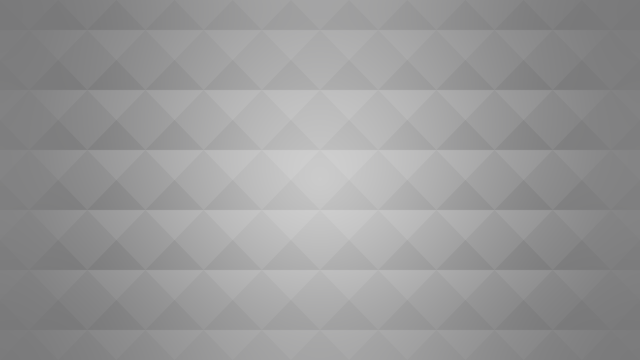
A WebGL 1 fragment shader for this background:

```glsl
precision highp float;
// Grey wall of shallow square pyramids under a soft central light.
// Each cell is cut by its diagonals into a light top, a dark base and two
// plain sides; the light flattens at the borders so the whole tile repeats.

uniform vec2 u_resolution;

const vec2 CELLS = vec2(11.0, 6.0);       // whole repeats across and down
const vec3 LIGHT_GREY = vec3(0.795, 0.795, 0.795);
const vec3 DARK_GREY = vec3(0.473, 0.473, 0.477);
const float GLOW_RADIUS = 0.475;          // in canvas widths
const float GLOW_SOFTNESS = 0.5;          // 0 linear, 1 s-curve
const float TOP_LIGHT = 0.030;
const float BASE_SHADE = 0.034;
const float ROW_SLOPE = 0.023;            // light falling down each row
const float EDGE_SOFTNESS = 0.6;          // in pixels, to each side
const float CENTRE_CONTRAST = 0.62;
const float SIDE_CONTRAST = 0.25;
const float BORDER_CONTRAST = 0.55;       // at the upper and lower borders

// Near-linear coordinate whose slope reaches zero at -0.5 and 0.5.
vec2 flattenAtBorders(vec2 p) {
  vec2 square = p * p;
  return p - 3.2 * p * square * square;
}

// Brightness offset of the pyramid facets, with q in -0.5..0.5.
float facetTone(vec2 q, vec2 pixel) {
  vec2 soften = EDGE_SOFTNESS * pixel;
  float diagonalWidth = length(soften);
  float cap = smoothstep(-diagonalWidth, diagonalWidth, abs(q.y) - abs(q.x));
  float shade = q.y > 0.0 ? TOP_LIGHT : -BASE_SHADE;
  float tone = cap * shade + ROW_SLOPE * q.y;

  // Blend both sides of the horizontal edge between rows.
  float edgeMean = 0.5 * cap * (TOP_LIGHT - BASE_SHADE);
  float inside = clamp((0.5 - abs(q.y)) / soften.y, 0.0, 1.0);
  return mix(edgeMean, tone, inside);
}

// Relief is strongest in a ring around the centre and fades at the borders.
float reliefContrast(vec2 p, float radius) {
  float ring = mix(CENTRE_CONTRAST, 1.0, smoothstep(0.0, 0.25, radius));
  float sides = mix(1.0, SIDE_CONTRAST, smoothstep(0.33, 0.5, abs(p.x)));
  float borders = mix(1.0, BORDER_CONTRAST, smoothstep(0.15, 0.5, abs(p.y)));
  return ring * sides * borders;
}

void main() {
  vec2 p = gl_FragCoord.xy / u_resolution - 0.5;

  // Central light
  vec2 glowPoint = flattenAtBorders(p);
  glowPoint.y *= u_resolution.y / u_resolution.x;
  float radius = length(glowPoint);
  float t = clamp(radius / GLOW_RADIUS, 0.0, 1.0);
  float falloff = mix(t, smoothstep(0.0, 1.0, t), GLOW_SOFTNESS);
  vec3 colour = mix(LIGHT_GREY, DARK_GREY, falloff);

  // Pyramids: a cell corner column and a row middle meet at the centre
  vec2 q = fract(p * CELLS + vec2(0.0, 0.5)) - 0.5;
  colour += facetTone(q, CELLS / u_resolution) * reliefContrast(p, radius);

  gl_FragColor = vec4(colour, 1.0);
}
```
